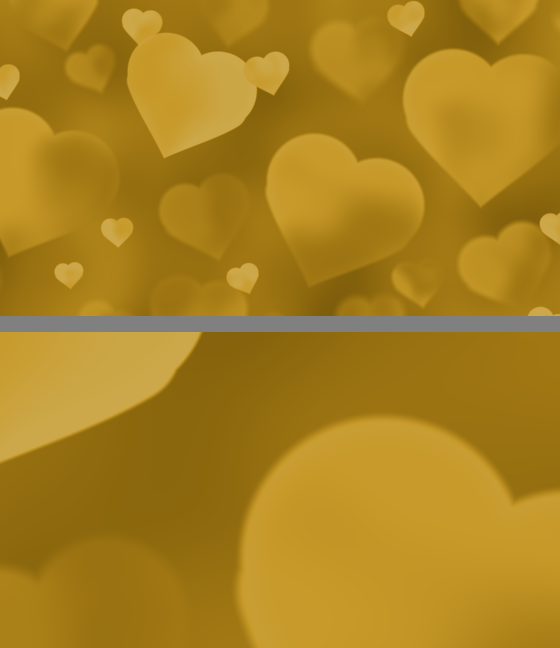
Top, the full canvas; bottom, a detail of the centre.
Write a Shadertoy shader that draws this background.

```glsl
// Soft golden hearts of mixed sizes, packed loosely over a blurred amber backdrop.

const int   HEART_COUNT  = 48;
const int   MAJOR_COUNT  = 4;                  // the first hearts are the large ones
const int   PALE_HEART   = 2;                  // the bright, crisp large heart
const vec2  SPREAD_STEP  = vec2(0.75488, 0.56984); // low-discrepancy step
const vec2  SPREAD_START = vec2(0.08, 0.06);
const float MAJOR_PULL   = 0.35;               // draws large hearts to mid height
const float MAX_TILT     = 0.42;
const float MIN_RADIUS   = 0.04;
const float ACCENT_RADIUS = 0.075;             // hearts below this are bright and crisp
const float BACK_TONE    = 1.75;
const float BACK_CONTRAST = 2.2;

// Tones from deep bronze (0) to pale gold (5)
const vec3 PALETTE[6] = vec3[6](
    vec3(0.45, 0.33, 0.04), vec3(0.54, 0.40, 0.05), vec3(0.62, 0.46, 0.07),
    vec3(0.70, 0.53, 0.11), vec3(0.78, 0.60, 0.16), vec3(0.80, 0.66, 0.29));

vec3 goldRamp(float tone) {
    tone = clamp(tone, 0.0, 5.0);
    int k = int(min(tone, 4.0));
    return mix(PALETTE[k], PALETTE[k + 1], tone - float(k));
}

float hash(ivec2 cell) {
    uint h = uint(cell.x) * 1597334673u ^ uint(cell.y) * 3812015801u;
    h = (h ^ (h >> 15)) * 2246822519u;
    h = (h ^ (h >> 13)) * 3266489917u;
    return float((h ^ (h >> 16)) >> 8) / 16777216.0;
}

float cornerSlope(ivec2 cell, vec2 offset) {
    float angle = 6.2832 * hash(cell);
    return dot(vec2(cos(angle), sin(angle)), offset);
}

float gradientNoise(vec2 p) {
    ivec2 c = ivec2(floor(p));
    vec2 f = fract(p);
    vec2 u = f * f * f * (f * (f * 6.0 - 15.0) + 10.0);
    float low  = mix(cornerSlope(c, f),
                     cornerSlope(c + ivec2(1, 0), f - vec2(1, 0)), u.x);
    float high = mix(cornerSlope(c + ivec2(0, 1), f - vec2(0, 1)),
                     cornerSlope(c + ivec2(1, 1), f - vec2(1, 1)), u.x);
    return mix(low, high, u.y);
}

// Distance to a plump heart of half width 1 centred on the origin
float heartDistance(vec2 p) {
    const float HALF_WIDTH = 0.604;
    p = p * HALF_WIDTH + vec2(0.0, 0.54);
    p.x = abs(p.x) / (1.0 + 1.2 * max(p.y * (0.6 - p.y), 0.0));
    float d;
    if (p.x + p.y > 1.0) {
        d = length(p - vec2(0.25, 0.75)) - 0.35355;
    } else {
        vec2 notch = p - vec2(0.0, 1.0);
        vec2 side = p - 0.5 * max(p.x + p.y, 0.0);
        d = sqrt(min(dot(notch, notch), dot(side, side))) * sign(p.x - p.y);
    }
    return d / HALF_WIDTH;
}

// Centre (xy) and wished radius (z) of a heart, in canvas heights
vec3 heartSeed(int i, float aspect) {
    vec2 spot = fract(SPREAD_START + float(i + 1) * SPREAD_STEP);
    spot.x = spot.x * 1.1 - 0.05;
    bool major = i < MAJOR_COUNT;
    spot.y = major ? mix(spot.y, 0.5, MAJOR_PULL) : spot.y * 1.16 - 0.08;
    float radius = i == PALE_HEART ? 0.21
                 : major ? 0.23 + 0.05 * hash(ivec2(i, 1))
                 : mix(0.17, 0.05, float(i) / float(HEART_COUNT));
    return vec3(spot * vec2(aspect, 1.0), radius);
}

void mainImage(out vec4 fragColor, in vec2 fragCoord) {
    vec2 uv = fragCoord / iResolution.y;
    float pixel = 1.0 / iResolution.y;
    float aspect = iResolution.x / iResolution.y;

    // Blurred backdrop
    float tone = BACK_TONE + BACK_CONTRAST * gradientNoise(uv * 2.6 + 3.7)
               + 0.6 * gradientNoise(uv * 5.3 + 11.2);

    vec3 placed[HEART_COUNT];
    for (int i = 0; i < HEART_COUNT; i++) {
        // Shrink each heart to the room its predecessors leave
        vec3 heart = heartSeed(i, aspect);
        for (int j = 0; j < i; j++) {
            float room = distance(heart.xy, placed[j].xy) - placed[j].z;
            heart.z = min(heart.z, room * 1.05);
        }
        bool fits = heart.z >= MIN_RADIUS;
        placed[i] = fits ? heart : vec3(heart.xy, -1.0);
        vec2 local = (uv - heart.xy) / heart.z;
        if (!fits || dot(local, local) > 3.0) continue;

        // Shape and focus
        float tilt = MAX_TILT * (2.0 * hash(ivec2(i, 2)) - 1.0);
        if (i == PALE_HEART) tilt = -0.35;
        vec2 q = mat2(cos(tilt), -sin(tilt), sin(tilt), cos(tilt)) * local;
        float d = heartDistance(q) * heart.z;
        bool major = i < MAJOR_COUNT;
        bool bright = i == PALE_HEART || heart.z < ACCENT_RADIUS;
        float blur = bright ? 0.003 : major ? 0.007 : mix(0.006, 0.02, hash(ivec2(i, 3)));
        float cover = 1.0 - smoothstep(-1.0, 1.0, d / max(blur, pixel));
        float opacity = bright || major ? 0.94 : mix(0.45, 0.95, hash(ivec2(i, 4)));

        // Smooth inner shading with a faint lit rim
        float angle = 6.2832 * hash(ivec2(i, 5));
        float sweep = dot(q, vec2(cos(angle), sin(angle)))
                    + 1.3 * gradientNoise(q * 1.1 + float(i) * 5.3);
        vec2 range = bright ? vec2(4.1, 5.1) : major ? vec2(2.0, 4.2) : vec2(2.1, 3.9);
        float fill = mix(range.x, range.y, smoothstep(-0.9, 0.6, sweep));
        fill += 0.25 * smoothstep(-0.04, 0.0, d);
        tone = mix(tone, fill, cover * opacity);
    }
    fragColor = vec4(goldRamp(tone), 1.0);
}
```
